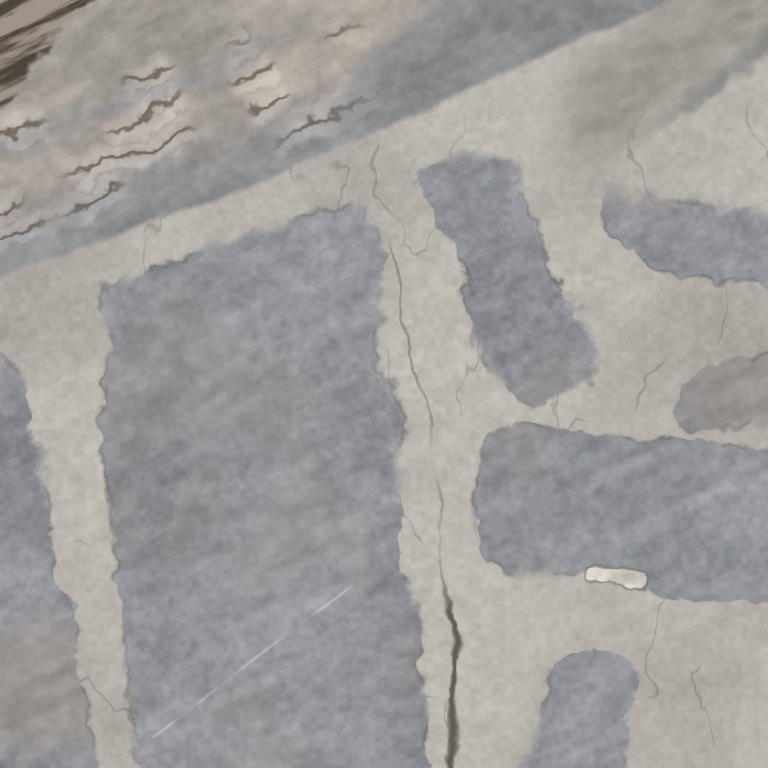
Reproduce this texture procedurally as a WebGL 2 fragment shader.

```glsl
#version 300 es
precision highp float;
uniform vec2 u_resolution;
out vec4 fragColor;

float hash(vec2 p) {
  vec3 q = fract(vec3(p.xyx) * 0.1031);
  q += dot(q, q.yzx + 33.33);
  return fract((q.x + q.y) * q.z);
}

float noise(vec2 p) {
  vec2 i = floor(p), f = fract(p);
  f = f * f * (3.0 - 2.0 * f);
  return mix(mix(hash(i), hash(i + vec2(1, 0)), f.x),
             mix(hash(i + vec2(0, 1)), hash(i + vec2(1, 1)), f.x), f.y);
}

float fbm(vec2 p) {
  float sum = 0.0, amp = 0.5;
  for (int i = 0; i < 5; i++) {
    sum += amp * noise(p);
    p = mat2(1.6, 1.2, -1.2, 1.6) * p + 7.3;
    amp *= 0.5;
  }
  return sum;
}

float segment(vec2 p, vec2 a, vec2 b) {
  vec2 d = b - a;
  return length(p - a - d * clamp(dot(p - a, d) / dot(d, d), 0.0, 1.0));
}

// Sheared rounded slab: lean.x tilts the sides, lean.y the ends
float slab(vec2 p, vec4 box, vec2 lean) {
  vec2 d = p - box.xy;
  vec2 q = abs(vec2(d.x + lean.x * d.y, d.y - lean.y * d.x)) - box.zw;
  float r = 0.7 * min(min(box.z, box.w), 0.07);
  q += r;
  return length(max(q, 0.0)) + min(max(q.x, q.y), 0.0) - r;
}

const int STONES = 7;
const vec4 BOXES[STONES] = vec4[](
  vec4(0.338, 0.29, 0.185, 0.41), vec4(-0.03, 0.23, 0.115, 0.30),
  vec4(0.66, 0.645, 0.068, 0.17), vec4(0.88, 0.33, 0.25, 0.10),
  vec4(0.765, 0.04, 0.065, 0.115), vec4(0.95, 0.675, 0.14, 0.055),
  vec4(0.99, 0.49, 0.10, 0.05));
const vec2 LEANS[STONES] = vec2[](
  vec2(0.09, 0.33), vec2(0.2, 0.0), vec2(0.45, 0.25), vec2(0.0, -0.15),
  vec2(-0.25, -0.1), vec2(0.4, -0.22), vec2(0.0, 0.1));

void main() {
  vec2 p = gl_FragCoord.xy / u_resolution;
  vec2 along = vec2(dot(p, vec2(0.9, 0.43)), dot(p, vec2(-0.43, 0.9)));
  float broad = fbm(p * 5.0 + 3.0) - 0.48;
  float grain = fbm(p * 60.0) - 0.48;
  float fine = fbm(p * 130.0 + 17.0) - 0.48;
  float streak = fbm(along * vec2(24.0, 65.0)) - 0.48;
  vec2 wobble = vec2(fbm(p * 11.0 + 20.0), fbm(p * 11.0 + 50.0)) - 0.48;
  vec2 w = p + 0.065 * wobble + 0.02 * vec2(grain, fbm(p * 45.0 + 9.0) - 0.48);

  // Mortar with faint wandering hairlines
  vec3 mortar = mix(vec3(0.74, 0.722, 0.692), vec3(0.67, 0.65, 0.625),
                    smoothstep(-0.08, 0.26, broad + 0.4 * grain));
  mortar += 0.10 * grain + 0.09 * fine + 0.04 * streak;
  float vein = abs(fbm(p * vec2(9.0, 5.0) + 40.0) - 0.48);
  mortar -= 0.09 * smoothstep(0.012, 0.002, vein) * smoothstep(0.45, 0.65, noise(p * 19.0));

  // Blue-grey stone with slanted mottling and rusty patches
  vec3 slate = vec3(0.557, 0.567, 0.588) + 0.13 * broad + 0.12 * streak + 0.11 * grain + 0.10 * fine;
  float rust = 0.45 * smoothstep(0.54, 0.72, fbm(p * 6.0 + 81.0));
  rust = max(rust, 0.85 * smoothstep(0.14, 0.04, length(w - vec2(0.05, 0.11))));
  rust = max(rust, 0.7 * smoothstep(0.12, 0.05, length(w - vec2(0.97, 0.50))));
  slate = mix(slate, vec3(0.60, 0.57, 0.55) + 0.12 * streak + 0.1 * grain, rust);

  // Slab edges alternate between crisp and smeared
  float d = 1.0;
  for (int i = 0; i < STONES; i++) d = min(d, slab(w, BOXES[i], LEANS[i]));
  float smear = mix(0.002, 0.013, smoothstep(0.35, 0.75, noise(p * 13.0 + 5.0)));
  vec3 col = mix(mortar, slate, smoothstep(smear, -smear, d));
  col -= 0.09 * smoothstep(0.006, 0.0, abs(d)) * smoothstep(0.5, 0.72, noise(p * 23.0));

  // Stained streaks on the upper right slope
  float slope = w.y - 0.80 - 0.72 * (w.x - 0.74);
  float fade = smoothstep(0.69, 0.78, w.x) * smoothstep(0.75, 0.83, w.y);
  vec3 stain = vec3(0.615, 0.60, 0.57) + 0.12 * streak + 0.09 * grain;
  col = mix(col, stain, fade * smoothstep(0.11, 0.03, abs(slope - 0.04)));
  col = mix(col, stain - vec3(0.08, 0.06, 0.03), 0.75 * fade * smoothstep(0.022, 0.004, abs(slope + 0.04))
            * smoothstep(0.82, 0.92, w.x));

  // Diagonal ledge: grey band below layered warm rock
  float t = p.y + 0.03 * wobble.y - 0.625 - 0.37 * p.x - 0.05 * p.x * p.x;
  vec3 warm = mix(vec3(0.70, 0.665, 0.63), vec3(0.62, 0.595, 0.575), smoothstep(-0.12, 0.16, broad));
  vec3 band = vec3(0.55, 0.555, 0.565) + 0.12 * broad;
  float top = 0.085 + 0.09 * smoothstep(0.4, 0.7, p.x);
  float layer = 0.6 * smoothstep(0.03, 0.0, abs(t - 0.185 + 0.1 * broad)) * smoothstep(0.5, 0.2, p.x);
  vec3 upper = mix(band, warm, smoothstep(top - 0.03, top + 0.03, t + 0.12 * broad) * (1.0 - layer));
  upper += 0.13 * streak + 0.09 * grain + 0.06 * fine;
  col = mix(col, upper, smoothstep(0.008, 0.02, t));

  // Broken seams and splintered corner
  for (int i = 0; i < 4; i++) {
    float k = float(i);
    float seam = abs(t - 0.07 - 0.045 * k + 0.08 * wobble.x + 0.02 * grain);
    float broken = smoothstep(0.45, 0.7, noise(along * vec2(16.0, 5.0) + 11.0 * k)) * smoothstep(0.52, 0.40, p.x);
    col = mix(col, vec3(0.40, 0.36, 0.32), 0.75 * broken * smoothstep(0.005, 0.001, seam));
    col += 0.07 * broken * smoothstep(0.012, 0.004, abs(seam - 0.012));
  }
  float corner = smoothstep(0.0, 0.015, w.y - 0.87 - 0.95 * w.x);
  float ridges = fbm(along * vec2(12.0, 80.0) + 4.0);
  col = mix(col, mix(vec3(0.30, 0.27, 0.24), vec3(0.62, 0.58, 0.53), smoothstep(0.28, 0.55, ridges)), corner);

  // Long joint crack, open at the bottom, broken hairline above
  float crack = abs(p.x - 0.59 + 0.17 * p.y * p.y + 0.04 * wobble.y + 0.008 * grain);
  float open = smoothstep(0.25, 0.20, p.y);
  float gap = mix(smoothstep(0.3, 0.65, noise(p * 17.0 + 2.0)), 1.0, open);
  float girth = mix(0.003, 0.004 + 0.007 * noise(p * 30.0), open);
  col = mix(col, vec3(0.33, 0.30, 0.27), gap * mix(0.35, 0.85, open) * smoothstep(0.73, 0.66, p.y)
            * smoothstep(girth, 0.001, crack));

  // Pale scratch, chip and pebble
  float scratch = segment(p + 0.006 * wobble, vec2(0.20, 0.04), vec2(0.48, 0.255));
  col += 0.11 * smoothstep(0.003, 0.0005, scratch) * smoothstep(0.2, 0.6, noise(p * 28.0));
  float chip = segment(p + 0.02 * wobble + 0.01 * grain, vec2(0.77, 0.253), vec2(0.835, 0.243)) - 0.009;
  col = mix(col, vec3(0.46, 0.43, 0.39), 0.6 * smoothstep(0.005, 0.0, chip));
  chip = min(chip, length((p - vec2(0.533, 0.58)) * vec2(0.8, 1.2)) - 0.005);
  col = mix(col, vec3(0.82, 0.80, 0.76) + 0.3 * grain, smoothstep(0.001, -0.002, chip));

  fragColor = vec4(clamp(col, 0.0, 1.0), 1.0);
}
```
